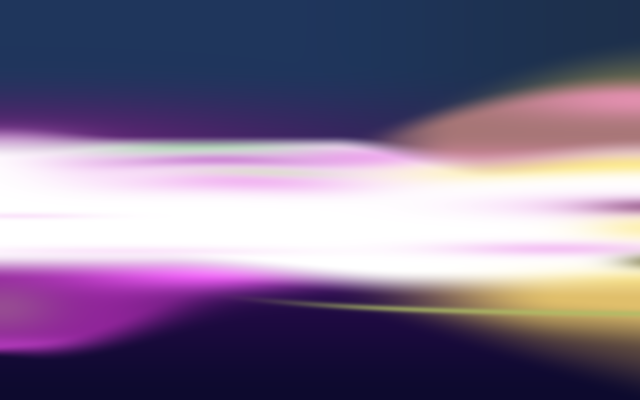
Reproduce this background procedurally as a WebGL 2 fragment shader.

```glsl
#version 300 es
precision highp float;
// Soft horizontal light streaks: a white beam between violet and gold lobes on navy.
uniform vec2 u_resolution;
out vec4 outColor;

const vec3 NAVY = vec3(0.12, 0.21, 0.36);
const vec3 SLATE = vec3(0.11, 0.18, 0.28);
const vec3 PLUM = vec3(0.22, 0.14, 0.37);
const vec3 INDIGO = vec3(0.05, 0.04, 0.18);
const vec3 GRAPE = vec3(0.13, 0.04, 0.27);
const vec3 VIOLET = vec3(0.42, 0.14, 0.48);
const vec3 PURPLE = vec3(0.56, 0.14, 0.60);
const vec3 MAGENTA = vec3(0.93, 0.36, 0.96);
const vec3 ORCHID = vec3(0.80, 0.50, 0.83);
const vec3 PINK = vec3(0.94, 0.67, 0.94);
const vec3 ROSE = vec3(0.88, 0.56, 0.68);
const vec3 MAUVE = vec3(0.65, 0.46, 0.46);
const vec3 WINE = vec3(0.60, 0.36, 0.56);
const vec3 OLIVE = vec3(0.49, 0.48, 0.31);
const vec3 UMBER = vec3(0.40, 0.32, 0.25);
const vec3 GOLD = vec3(0.88, 0.75, 0.42);
const vec3 LEMON = vec3(0.99, 0.92, 0.58);
const vec3 MINT = vec3(0.70, 0.83, 0.72);
const vec3 SILVER = vec3(0.86, 0.87, 0.80);
const vec3 GREEN = vec3(0.68, 0.74, 0.40);
const float HORIZON = 0.45;
const float WAVE_HEIGHT = 0.004;
const float WAVE_RATE = 14.0;

float above(float y, float edge, float soft) {
  return smoothstep(edge - soft, edge + soft, y);
}

float below(float y, float edge, float soft) {
  return 1.0 - above(y, edge, soft);
}

float ridge(float d, float width) {
  return exp(-d * d / (width * width));
}

float spot(vec2 p, vec2 center, vec2 radius) {
  vec2 d = (p - center) / radius;
  return exp(-dot(d, d));
}

void tint(inout vec3 col, vec3 colour, float amount) {
  col = mix(col, colour, clamp(amount, 0.0, 1.0));
}

vec3 backdrop(vec2 p) {
  vec3 sky = mix(PLUM, NAVY, smoothstep(0.62, 0.84, p.y));
  tint(sky, SLATE, 0.8 * smoothstep(0.45, 1.0, p.x));
  tint(sky, VIOLET, 0.9 * ridge(p.y - 0.62, 0.11) * (1.0 - smoothstep(0.0, 0.62, p.x)));
  vec3 ground = mix(INDIGO, GRAPE, smoothstep(0.0, 0.28, p.y));
  return mix(ground, sky, above(p.y, HORIZON, 0.05));
}

// Mauve fan with an olive halo, opening to the upper right.
void upperFan(inout vec3 col, vec2 p) {
  float t = clamp((p.x - 0.55) / 0.45, 0.0, 1.0);
  float edge = 0.64 + 0.15 * sin(t * 1.57);
  float upper = above(p.y, HORIZON, 0.05);
  tint(col, OLIVE, upper * below(p.y, edge + 0.04 * t, 0.03 + 0.05 * t) * smoothstep(0.0, 1.0, t));
  vec3 fan = mix(MAUVE, ROSE, spot(p, vec2(1.0, 0.75), vec2(0.2, 0.045)));
  tint(fan, ROSE, 0.6 * ridge(p.y - 0.60, 0.035));
  tint(col, fan, upper * below(p.y, edge, 0.03) * smoothstep(0.52, 0.72, p.x));
}

// Purple lobe at the lower left with a hot upper rim.
void violetLobe(inout vec3 col, vec2 p) {
  float edge = 0.12 + 0.15 * smoothstep(0.05, 0.45, p.x);
  float mask = above(p.y, edge, 0.015 + 0.14 * p.x) * (1.0 - smoothstep(0.15, 0.52, p.x));
  vec3 lobe = mix(PURPLE, WINE, 0.7 * spot(p, vec2(0.0, 0.23), vec2(0.09, 0.06)));
  tint(lobe, MAGENTA, 0.3 * spot(p, vec2(0.0, 0.137), vec2(0.16, 0.02)));
  tint(col, lobe, mask * below(p.y, HORIZON, 0.05));
  tint(col, MAGENTA, spot(p, vec2(0.32, 0.315), vec2(0.21, 0.04)));
}

// Gold lobe at the lower right, crossed by a thin green line.
void goldLobe(inout vec3 col, vec2 p) {
  float t = clamp((p.x - 0.58) / 0.42, 0.0, 1.0);
  float mask = above(p.y, 0.23 - 0.15 * t, 0.03 + 0.06 * t) * smoothstep(0.5, 0.88, p.x);
  vec3 lobe = mix(UMBER, GOLD, above(p.y, 0.23 - 0.05 * t, 0.06));
  tint(col, lobe, mask * below(p.y, HORIZON, 0.05));
  float line = 0.212 + 0.04 * exp(-4.0 * (p.x - 0.39));
  tint(col, GREEN, 0.75 * ridge(p.y - line, 0.008) * smoothstep(0.32, 0.65, p.x));
}

// White beam with coloured streaks drawn along it.
void beam(inout vec3 col, vec2 p) {
  vec2 q = p + vec2(0.0, WAVE_HEIGHT * sin(WAVE_RATE * p.x));
  vec3 light = vec3(1.0);
  tint(light, PINK, 0.4 * spot(q, vec2(0.16, 0.60), vec2(0.12, 0.05)));
  tint(light, PINK, 0.85 * spot(q, vec2(0.39, 0.545), vec2(0.19, 0.03)));
  tint(light, PINK, spot(q, vec2(0.56, 0.612), vec2(0.18, 0.03)));
  tint(light, ORCHID, 0.9 * spot(q, vec2(0.34, 0.597), vec2(0.17, 0.018)));
  tint(light, SILVER, 0.8 * spot(q, vec2(0.42, 0.568), vec2(0.12, 0.012)));
  tint(light, MINT, spot(q, vec2(0.31, 0.632), vec2(0.17, 0.02)));
  tint(light, PINK, 0.3 * spot(p, vec2(0.03, 0.46), vec2(0.12, 0.008)));
  tint(light, PINK, 0.3 * spot(p, vec2(0.20, 0.372), vec2(0.25, 0.012)));
  float goldLine = 0.565 + 0.025 * smoothstep(0.6, 1.0, p.x);
  tint(light, LEMON, ridge(p.y - goldLine, 0.025) * smoothstep(0.48, 0.95, p.x));
  tint(light, PINK, 0.5 * spot(p, vec2(0.95, 0.485), vec2(0.2, 0.03)));
  tint(light, WINE, 0.9 * spot(p, vec2(1.03, 0.483), vec2(0.11, 0.02)));
  tint(light, LEMON, 0.7 * spot(p, vec2(1.02, 0.43), vec2(0.1, 0.03)));
  tint(light, PINK, 0.7 * spot(p, vec2(0.87, 0.378), vec2(0.18, 0.018)));
  tint(light, OLIVE, 0.9 * spot(p, vec2(1.03, 0.345), vec2(0.06, 0.02)));
  tint(light, LEMON, spot(p, vec2(1.03, 0.29), vec2(0.2, 0.035)));
  float top = 0.645 - 0.055 * smoothstep(0.52, 0.76, p.x) + 0.03 * smoothstep(0.75, 1.0, p.x);
  float bottom = 0.335 - 0.045 * smoothstep(0.25, 0.65, p.x);
  float topSoft = 0.018 + 0.025 * (1.0 - smoothstep(0.0, 0.2, p.x)) + 0.02 * smoothstep(0.5, 0.8, p.x);
  tint(col, light, below(p.y, top, topSoft) * above(p.y, bottom, 0.036));
}

void main() {
  vec2 p = gl_FragCoord.xy / u_resolution;
  vec3 col = backdrop(p);
  upperFan(col, p);
  violetLobe(col, p);
  goldLobe(col, p);
  tint(col, ORCHID, 0.6 * spot(p, vec2(0.0, 0.645), vec2(0.12, 0.035)));
  beam(col, p);
  outColor = vec4(col, 1.0);
}
```
